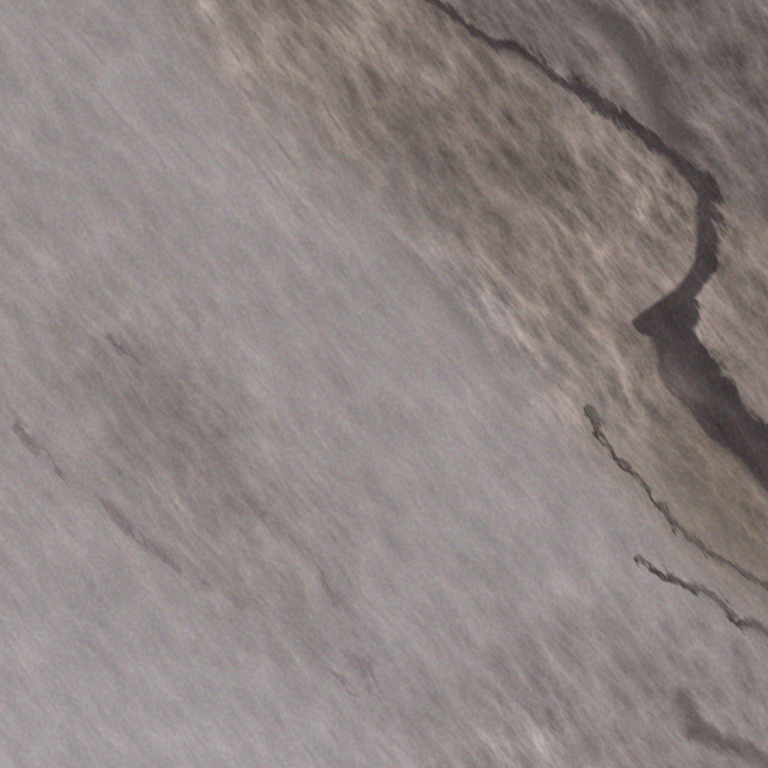
A three.js fragment shader for this texture:

```glsl
varying vec2 vUv;

vec2 hash2(vec2 p) {
  vec3 q = fract(p.xyx * vec3(0.1031, 0.1030, 0.0973));
  q += dot(q, q.yzx + 33.33);
  return fract((q.xx + q.yz) * q.zy);
}

// Distance to the nearest scattered cell point
float cellular(vec2 p) {
  vec2 cell = floor(p);
  float nearest = 2.0;
  for (int i = 0; i < 9; i++) {
    vec2 o = cell + vec2(mod(float(i), 3.0), floor(float(i) / 3.0)) - 1.0;
    vec2 d = o + hash2(o + 50.0) - p;
    nearest = min(nearest, dot(d, d));
  }
  return sqrt(nearest);
}

// Axes of the slope: across the strata, then down along them
vec2 toSlope(vec2 p) {
  return vec2(dot(p, vec2(0.79, 0.61)), dot(p, vec2(0.61, -0.79)));
}

float strata(vec2 p, float scale, float stretch) {
  float sum = 0.0;
  float amp = 0.5;
  for (int i = 0; i < 4; i++) {
    sum += amp * (cellular(p * scale * vec2(1.0, stretch)) - 0.48);
    p += vec2(0.37, 0.61);
    scale *= 2.0;
    amp *= 0.68;
  }
  return sum;
}

// Short thin marks, at most one per grid cell
float scratches(vec2 s, vec2 grid, float width) {
  vec2 cell = floor(s * grid);
  vec2 f = fract(s * grid);
  vec2 r = hash2(cell + 9.0);
  float x = abs(f.x - 0.25 - 0.5 * r.x - 0.3 * (f.y - 0.5) * (r.y - 0.3));
  float ends = smoothstep(0.0, 0.4, f.y) * smoothstep(1.0, 0.6, f.y);
  return smoothstep(width, 0.0, x) * ends * step(0.45, fract(r.x * 7.0 + r.y * 5.0));
}

// Tapered line with end radii r
float stroke(vec2 p, vec2 a, vec2 b, vec2 r, float soft) {
  vec2 ab = b - a;
  float h = clamp(dot(p - a, ab) / dot(ab, ab), 0.0, 1.0);
  float radius = mix(r.x, r.y, h);
  return 1.0 - smoothstep(radius * (1.0 - soft), radius * (1.0 + soft), length(p - a - ab * h));
}

float chain(vec2 p, vec2 a, vec2 b, vec2 c, vec2 d, vec2 r, float soft) {
  float m = 0.5 * (r.x + r.y);
  float ends = max(stroke(p, a, b, vec2(r.x, m), soft), stroke(p, c, d, vec2(m, r.y), soft));
  return max(ends, stroke(p, b, c, vec2(m), soft));
}

// Soft patch elongated along the slope
float patchAt(vec2 p, vec2 c, vec2 radius) {
  vec2 q = toSlope(p - c) / radius;
  return exp(-dot(q, q));
}

float gorge(vec2 p) {
  float d = chain(p, vec2(0.54, 1.01), vec2(0.62, 0.955), vec2(0.7, 0.92), vec2(0.8, 0.85), vec2(0.007), 0.7);
  d = max(d, chain(p, vec2(0.8, 0.85), vec2(0.87, 0.8), vec2(0.92, 0.75), vec2(0.925, 0.69), vec2(0.006, 0.016), 0.5));
  d = max(d, chain(p, vec2(0.925, 0.69), vec2(0.915, 0.65), vec2(0.89, 0.62), vec2(0.832, 0.573), vec2(0.015, 0.012), 0.3));
  d = max(d, stroke(p, vec2(0.84, 0.571), vec2(0.885, 0.598), vec2(0.014, 0.028), 0.2));
  d = max(d, chain(p, vec2(0.868, 0.575), vec2(0.905, 0.51), vec2(0.945, 0.45), vec2(1.03, 0.38), vec2(0.032, 0.034), 0.2));
  return d * (1.0 - 0.5 * patchAt(p, vec2(0.892, 0.5), vec2(0.016, 0.05)));
}

float rightCracks(vec2 p) {
  float d = chain(p, vec2(0.76, 0.465), vec2(0.82, 0.385), vec2(0.9, 0.295), vec2(1.01, 0.225), vec2(0.003, 0.005), 0.9);
  d = max(d, chain(p, vec2(0.83, 0.27), vec2(0.92, 0.225), vec2(0.96, 0.19), vec2(1.01, 0.165), vec2(0.003, 0.007), 0.9));
  return max(d, 0.7 * chain(p, vec2(0.89, 0.09), vec2(0.91, 0.05), vec2(0.94, 0.03), vec2(1.01, 0.0), vec2(0.012), 0.9));
}

float leftCracks(vec2 p) {
  float d = chain(p, vec2(0.14, 0.56), vec2(0.21, 0.5), vec2(0.25, 0.45), vec2(0.295, 0.38), vec2(0.007), 1.0);
  d = max(d, 0.7 * chain(p, vec2(0.31, 0.36), vec2(0.36, 0.31), vec2(0.42, 0.255), vec2(0.45, 0.19), vec2(0.006), 1.0));
  d = max(d, 0.7 * stroke(p, vec2(0.44, 0.22), vec2(0.5, 0.07), vec2(0.017, 0.013), 1.0));
  d = max(d, chain(p, vec2(0.39, 0.18), vec2(0.41, 0.14), vec2(0.44, 0.12), vec2(0.46, 0.09), vec2(0.005), 1.0));
  d = max(d, 0.8 * chain(p, vec2(0.0, 0.48), vec2(0.1, 0.365), vec2(0.19, 0.295), vec2(0.26, 0.24), vec2(0.006, 0.009), 1.0));
  return max(d, 0.8 * chain(p, vec2(0.65, 0.14), vec2(0.67, 0.1), vec2(0.69, 0.08), vec2(0.71, 0.06), vec2(0.007), 1.0));
}

void main() {
  vec2 bend = 0.003 * sin(vUv.yx * 31.0 + 1.7 * sin(vUv * 19.0));
  vec2 s = toSlope(vUv + bend);
  float broad = strata(s, 9.0, 0.45);
  float fine = strata(s + 3.0, 38.0, 0.3);
  vec2 p = vUv + bend + vec2(0.022, 0.018) * fine;

  // Pale haze giving way to brown rock
  vec3 color = mix(vec3(0.65, 0.62, 0.63), vec3(0.615, 0.583, 0.583), smoothstep(0.0, 0.4, vUv.y));
  float rock = smoothstep(1.08, 1.36, p.x + p.y + 0.2 * broad);
  float dull = 0.65 * patchAt(p, vec2(0.25, 0.38), vec2(0.1, 0.28));
  dull = max(dull, 0.8 * smoothstep(0.42, 0.02, length((p - vec2(0.84, 0.02)) * vec2(0.8, 1.3))));
  color = mix(color, vec3(0.555, 0.512, 0.5), dull);
  color = mix(color, vec3(0.55, 0.497, 0.473), rock);
  float farWall = smoothstep(-0.01, 0.03, dot(p - vec2(0.54, 1.0), vec2(0.555, 0.832)));
  color = mix(color, vec3(0.475, 0.435, 0.425), farWall * smoothstep(0.62, 0.74, p.y));
  color = mix(color, vec3(0.49, 0.435, 0.39), 0.7 * patchAt(p, vec2(0.94, 0.34), vec2(0.07, 0.16)));

  // Strata relief and scattered scratches
  float rough = max(rock, 0.65 * dull);
  color *= 1.0 + broad * mix(0.12, 0.45, rough) + fine * mix(0.18, 0.55, rough);
  float marks = scratches(s, vec2(26.0, 11.0), 0.12) + 0.7 * scratches(s + 5.0, vec2(55.0, 19.0), 0.2);
  color *= 1.0 - marks * (0.07 + 0.1 * rough) * smoothstep(-0.2, 0.15, broad + fine);

  // Sunlit shoulders and shaded hollows
  float light = patchAt(p, vec2(0.86, 0.76), vec2(0.05, 0.09)) + 0.8 * patchAt(p, vec2(0.75, 0.71), vec2(0.03, 0.07));
  light += patchAt(p, vec2(0.65, 0.6), vec2(0.028, 0.1)) + patchAt(p, vec2(0.81, 0.5), vec2(0.03, 0.07));
  light += 0.6 * patchAt(p, vec2(0.69, 0.04), vec2(0.06, 0.05));
  float shade = 0.6 * patchAt(p, vec2(0.53, 0.85), vec2(0.05, 0.08)) + patchAt(p, vec2(0.69, 0.77), vec2(0.04, 0.09));
  shade += 0.7 * patchAt(p, vec2(0.59, 0.6), vec2(0.014, 0.09));
  color *= 1.0 + light * (0.13 + 0.4 * fine) - 0.18 * shade;

  // Crevices and cracks, broken up by the relief
  float broken = smoothstep(-0.22, 0.12, fine + 0.4 * broad);
  float cleft = chain(p, vec2(0.74, 1.02), vec2(0.81, 0.95), vec2(0.85, 0.9), vec2(0.885, 0.8), vec2(0.015, 0.022), 0.9);
  color = mix(color, vec3(0.32, 0.29, 0.29), 0.75 * cleft);
  color = mix(color, vec3(0.41, 0.365, 0.375), 0.75 * broken * leftCracks(p));
  color = mix(color, vec3(0.27, 0.235, 0.23), (0.5 + 0.4 * broken) * rightCracks(p));
  color = mix(color, vec3(0.275, 0.245, 0.25) * (1.0 + 0.4 * fine), 0.94 * gorge(p));

  // Faint tinted grain
  vec2 g = toSlope(vUv) * vec2(210.0, 150.0);
  vec3 grain = vec3(cellular(g), cellular(g + 17.3), cellular(g + 41.7)) - 0.48;
  gl_FragColor = vec4(color + 0.07 * grain, 1.0);
}
```
